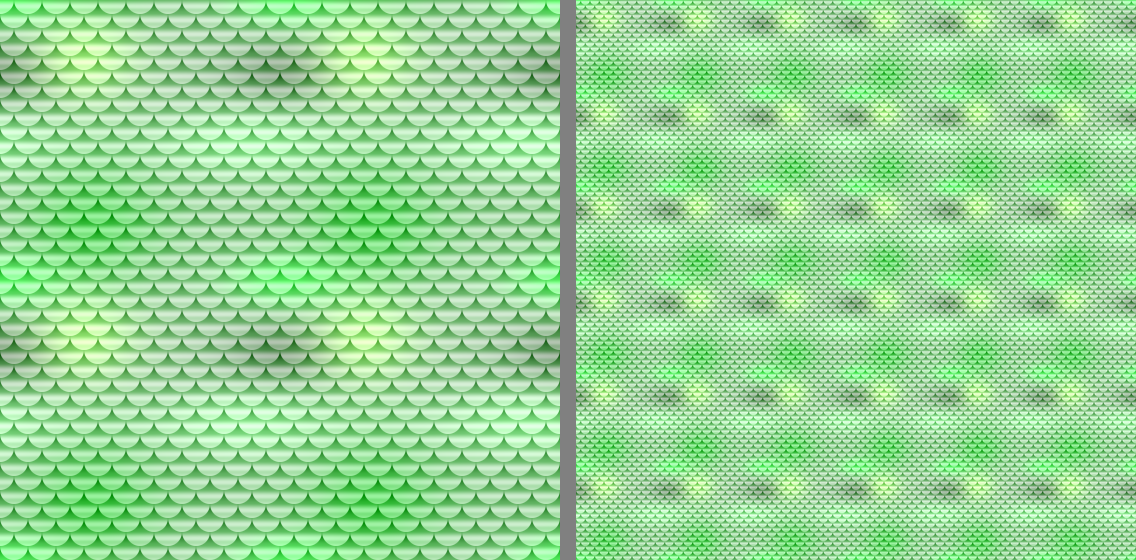
Left, the tile; right, the same tile 3 across and 3 down.
Reproduce this pattern procedurally as a three.js fragment shader.

```glsl
// Overlapping green fish scales with a soft, repeating drift of light and hue.
varying vec2 vUv;

const float SCALES = 20.0;      // scales across, and pairs of staggered rows
const float TINT_REPEATS = 2.0; // repeats of the colour drift each way
const float EDGE = 0.025;       // half width of the smoothed rim, in scales
const float PI = 3.14159;

const vec3 TIP = vec3(0.13, 0.43, 0.13);
const vec3 MIDDLE = vec3(0.43, 0.70, 0.43);
const vec3 SHINE = vec3(0.84, 0.92, 0.84);
const vec3 SHADE = vec3(0.71, 0.86, 0.71);
const vec3 RIM = vec3(0.79, 0.90, 0.79);

// Colour down one scale: t is 0 at the pointed top and 1 at the round bottom.
vec3 scaleColor(float t) {
  vec3 color = mix(TIP, MIDDLE, smoothstep(0.0, 0.52, t));
  color = mix(color, SHINE, smoothstep(0.46, 0.72, t));
  color = mix(color, SHADE, smoothstep(0.74, 0.86, t));
  return mix(color, RIM, smoothstep(0.88, 1.0, t));
}

// Upper row of half discs laid over the pointed tops of the row below.
vec3 scales(vec2 p) {
  float row = floor(p.y * 2.0);
  float rise = fract(p.y * 2.0);
  float x = fract(p.x + 0.5 * mod(row, 2.0)) - 0.5;
  float disc = length(vec2(x, 0.5 - 0.5 * rise)) - 0.5;
  vec3 front = scaleColor(1.0 - 0.5 * rise);
  vec3 back = scaleColor(0.5 - 0.5 * rise);
  return mix(front, back, smoothstep(-EDGE, EDGE, disc));
}

// Soft spot that wraps around the unit square.
float spot(vec2 p, vec2 center, vec2 size) {
  vec2 d = sin(PI * (p - center)) / (PI * size);
  return exp(-dot(d, d));
}

// Colour shift from the large pools of light, shadow and hue.
vec3 tint(vec2 p) {
  vec3 shift = vec3(-0.25, 0.03, -0.23) * spot(p, vec2(0.33, 0.20), vec2(0.24, 0.19));
  shift += vec3(-0.17, -0.19, -0.17) * spot(p, vec2(0.00, 0.74), vec2(0.19, 0.10));
  shift += vec3(-0.10, 0.21, -0.06) * spot(p, vec2(0.02, 0.00), vec2(0.18, 0.08));
  shift += vec3(0.15, 0.19, 0.02) * spot(p, vec2(0.30, 0.79), vec2(0.16, 0.13));
  shift += vec3(0.06, 0.16, 0.07) * spot(p, vec2(0.88, 0.49), vec2(0.28, 0.11));
  return shift;
}

void main() {
  vec3 color = scales(vUv * SCALES) + tint(vUv * TINT_REPEATS);
  gl_FragColor = vec4(clamp(color, 0.0, 1.0), 1.0);
}
```
